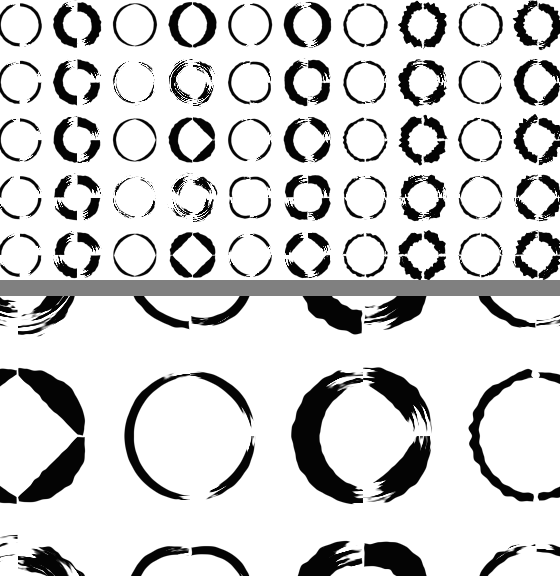
Top, the full canvas; bottom, a detail of the centre.
Reproduce this pattern procedurally as a Shadertoy shader.

```glsl
// Grid of dry-brush ink rings, ten across and five down, built from arc strokes.

const float HALF_PI = 1.5707963;
const float PITCH = 0.2057;               // cell size in canvas heights
const vec3 PAPER = vec3(1.0);
const vec3 INK = vec3(0.015);

struct Brush {
    float taper;   // narrowing towards both ends
    float head;    // dryness at the start
    float tail;    // dryness at the end
    float dry;     // dryness everywhere
    float rough;   // raggedness of the edges
    float square;  // bulge at the diagonals
    float swirl;   // outward drift along the stroke
    float gap;     // clearance at each joint
};

float hash(vec2 p) {
    vec3 q = fract(p.xyx * 0.1031);
    q += dot(q, q.yzx + 33.33);
    return fract((q.x + q.y) * q.z);
}

float noise(vec2 p) {
    vec2 i = floor(p);
    vec2 f = fract(p);
    f = f * f * (3.0 - 2.0 * f);
    return mix(mix(hash(i), hash(i + vec2(1, 0)), f.x),
               mix(hash(i + vec2(0, 1)), hash(i + vec2(1, 1)), f.x), f.y);
}

// Five brush families, most with a second form on odd rows
Brush pickBrush(float family, bool odd) {
    if (family < 0.5) return Brush(0.0, 0.0, 0.8, 0.05, 0.15, 0.0, 0.25, 0.01);
    if (family < 1.5) {
        if (odd) return Brush(0.2, 0.3, 0.3, 0.42, 0.2, 0.0, 0.6, 0.0);
        return Brush(0.85, 0.0, 0.0, 0.0, 0.12, 0.0, 0.0, 0.015);
    }
    if (family < 2.5) {
        if (odd) return Brush(0.25, 0.0, 0.65, 0.0, 0.15, 0.13, 0.0, 0.02);
        return Brush(0.5, 0.55, 0.75, 0.0, 0.08, 0.0, 0.0, 0.0);
    }
    if (family < 3.5) {
        if (odd) return Brush(0.3, 0.55, 0.55, 0.05, 0.35, 0.05, 0.0, 0.01);
        return Brush(0.25, 0.15, 0.2, 0.0, 0.5, 0.0, 0.0, 0.05);
    }
    if (odd) return Brush(0.65, 0.45, 0.5, 0.05, 0.25, 0.0, 0.1, 0.02);
    return Brush(0.35, 0.1, 0.35, 0.12, 0.45, 0.0, 0.3, 0.03);
}

// Start and length, in quarter turns, of the arc holding a clockwise turn
vec2 arcSpan(float turn, float row) {
    bool isHalf = row < 0.5 || (row < 2.5 && turn >= 2.0);
    float span = isHalf ? 2.0 : 1.0;
    return vec2(floor(turn / span) * span, span);
}

// Ink left by streaky bristles; zero dryness gives solid ink
float bristles(float turn, float r, float dryness, vec2 seed) {
    float streak = noise(vec2(turn * 2.5, r * 30.0) + seed);
    float grain = noise(vec2(turn * 16.0, r * 48.0) + seed);
    float threshold = dryness * 1.15 - 0.2;
    return smoothstep(threshold, threshold + 0.18, mix(streak, grain, 0.25));
}

// Ring of brush arcs with an outer radius of one
float brushRing(vec2 p, Brush b, float width, float row, float seed, float blur) {
    float r = length(p);
    float turn = mod(atan(p.x, p.y) / HALF_PI, 4.0);
    vec2 arc = arcSpan(turn, row);
    float along = turn - arc.x;
    float left = arc.y - along;
    float s = along / arc.y;
    vec2 arcSeed = vec2(seed * 17.0 + arc.x * 7.0, seed * 5.0);

    // Stroke outline, held close to the outer radius
    float profile = pow(max(sin(s * 2.0 * HALF_PI), 0.0), 0.7);
    float halfWidth = 0.5 * width * mix(1.0, profile, b.taper);
    float inset = 0.2 * (width - 2.0 * halfWidth);
    float corner = arc.y < 1.5 ? sin(s * 2.0 * HALF_PI) - 0.6 : 0.0;
    float centre = 1.0 - halfWidth - inset + b.square * corner
                 + b.swirl * width * (s - 0.5);

    // Ragged sides and blunt, uneven ends
    float side = step(centre, r);
    float wobble = noise(vec2(turn * 13.0, side * 5.0) + arcSeed) - 0.5;
    float fray = noise(vec2(r * 14.0, along * 2.0) + arcSeed);
    float edge = abs(r - centre) - halfWidth
               - wobble * b.rough * width * mix(0.5, 1.0, side);
    float end = b.gap * (0.5 + fray) - min(along, left) * HALF_PI * r;
    float cover = 1.0 - smoothstep(-blur, blur, max(edge, end));

    // Dry brush towards the ends
    float dryness = b.dry + b.head * (1.0 - smoothstep(0.0, 0.3, along))
                  + b.tail * (1.0 - smoothstep(0.0, 0.6, left));
    return cover * bristles(turn, r, dryness, arcSeed);
}

void mainImage(out vec4 fragColor, in vec2 fragCoord) {
    vec2 uv = (fragCoord - 0.5 * iResolution.xy) / iResolution.y;
    vec2 grid = (uv + vec2(0.0039, 0.0)) / PITCH + vec2(5.0, 2.5);
    vec2 cell = floor(grid);
    float row = 4.0 - cell.y;

    // Thin and thick rings alternate across each row
    float thick = mod(cell.x, 2.0);
    float radius = mix(0.38, 0.41, thick);
    float width = mix(0.14, 0.39, thick);
    float blur = 0.75 / (iResolution.y * PITCH * radius);

    Brush brush = pickBrush(floor(cell.x / 2.0), mod(row, 2.0) > 0.5);
    vec2 p = (grid - cell - 0.5) / radius;
    float ink = brushRing(p, brush, width, row, cell.x + row * 11.0, blur);
    fragColor = vec4(mix(PAPER, INK, ink), 1.0);
}
```
